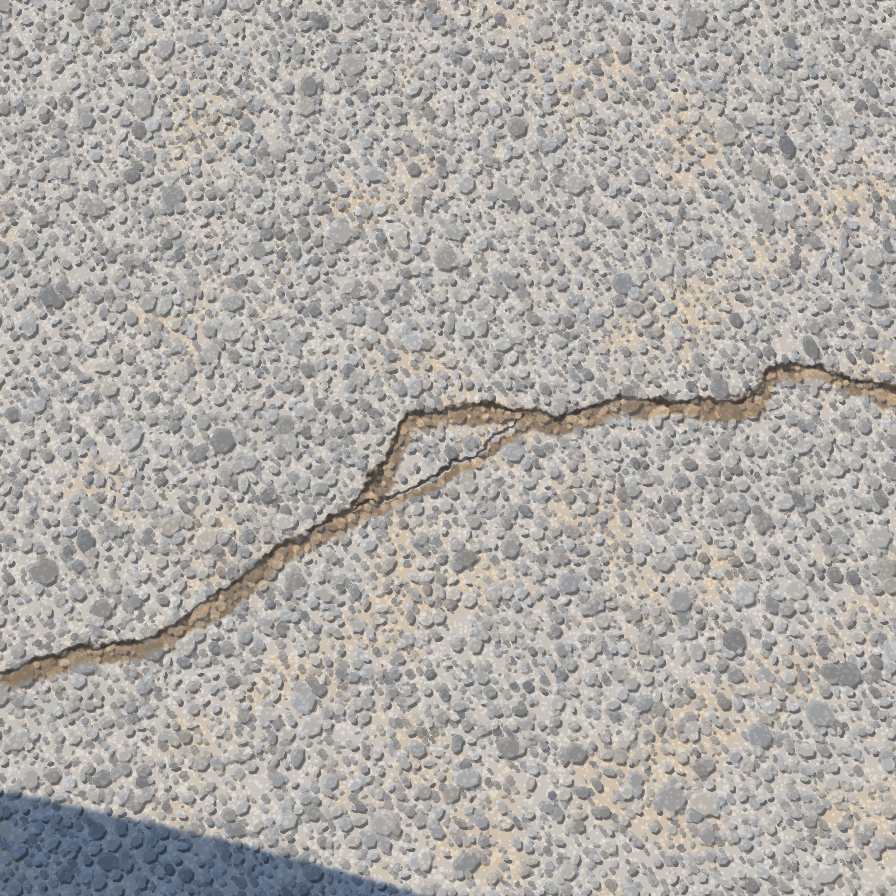
This texture is drawn by a Shadertoy shader. Its source:

```glsl
// Weathered concrete: angular pebbles of three sizes set in pale mortar, lit from
// the upper left. A sandy crack follows a polyline with a thin side branch, and a
// soft blue shadow covers the lower left corner.

const vec3 MORTAR = vec3(0.82, 0.795, 0.765);
const vec3 STAIN = vec3(0.83, 0.755, 0.66);
const vec3 STONE_DARK = vec3(0.43, 0.435, 0.445);
const vec3 STONE_LIGHT = vec3(0.74, 0.735, 0.725);
const vec3 GAP = vec3(0.29, 0.295, 0.31);
const vec3 SAND = vec3(0.62, 0.53, 0.43);
const vec3 CRACK_DARK = vec3(0.20, 0.185, 0.18);
const vec3 SHADE_TINT = vec3(0.49, 0.58, 0.71);
const vec2 TO_LIGHT = vec2(-0.0026, 0.0036);

// The first 15 points are the main crack, the last 4 its branch.
const int MAIN_POINTS = 15;
const vec2 CRACK[19] = vec2[19](
    vec2(0.00, 0.25), vec2(0.10, 0.277), vec2(0.17, 0.286), vec2(0.26, 0.349),
    vec2(0.31, 0.388), vec2(0.39, 0.43), vec2(0.423, 0.473), vec2(0.456, 0.538),
    vec2(0.547, 0.548), vec2(0.625, 0.535), vec2(0.69, 0.555), vec2(0.833, 0.551),
    vec2(0.859, 0.59), vec2(0.911, 0.59), vec2(1.02, 0.56),
    vec2(0.39, 0.43), vec2(0.443, 0.447), vec2(0.53, 0.492), vec2(0.585, 0.535));

vec2 hash2(vec2 p) {
    vec3 a = fract(p.xyx * vec3(0.1031, 0.1030, 0.0973));
    a += dot(a, a.yzx + 33.33);
    return fract((a.xx + a.yz) * a.zy);
}

vec2 rotate(vec2 p, float angle) {
    float c = cos(angle), s = sin(angle);
    return vec2(c * p.x - s * p.y, s * p.x + c * p.y);
}

// Layered sines, roughly -1 to 1.
float waves(vec2 p) {
    float sum = 0.0, gain = 0.55;
    for (int i = 0; i < 4; i++) {
        sum += gain * sin(p.x + 1.7 * sin(p.y)) * cos(p.y + 1.3 * sin(0.8 * p.x));
        p = rotate(p, 1.1) * 1.9 + 4.7;
        gain *= 0.6;
    }
    return sum;
}

// Cellular pebbles: x is height, y is a random tone.
vec2 pebbles(vec2 p, float fill, float seed) {
    vec2 best = vec2(0.0);
    for (int y = -1; y <= 1; y++)
    for (int x = -1; x <= 1; x++) {
        vec2 id = floor(p) + vec2(x, y);
        vec2 place = hash2(id + seed);
        vec2 form = hash2(id + seed + 57.3);
        vec2 pick = hash2(id + seed + 131.7);
        vec2 q = abs(rotate(p - id - 0.1 - 0.8 * place, 6.283 * form.x));
        q.x *= mix(1.0, 1.9, pick.y * pick.y);
        float hexagon = max(q.y, dot(q, vec2(0.87, 0.5)));
        float d = mix(length(q), hexagon, 0.7) / mix(0.28, 0.62, form.y);
        float height = (1.0 - smoothstep(0.62, 1.05, d)) * step(pick.x, fill);
        if (height > best.x) best = vec2(height, fract(7.0 * form.x + 3.0 * place.y));
    }
    return best;
}

// Keeps the taller of a surface (height, tone, coverage) and a raised layer.
vec3 taller(vec3 surface, vec2 layer, float lift) {
    float height = layer.x * lift;
    return height > surface.x ? vec3(height, layer.y, layer.x) : surface;
}

vec3 pebbleBed(vec2 p) {
    vec3 bed = taller(vec3(0.0), pebbles(p * 108.0, 0.75, 11.3), 0.5);
    bed = taller(bed, pebbles(p * 66.0, 0.62, 43.9), 0.85);
    return taller(bed, pebbles(p * 37.0, 0.17, 87.1), 1.0);
}

// Finer spacing toward the top of the canvas.
vec2 recede(vec2 p) {
    return vec2((p.x - 0.5) * (0.86 + 0.3 * p.y), p.y * (0.86 + 0.15 * p.y)) + 2.0;
}

float segment(vec2 p, vec2 a, vec2 b) {
    vec2 ab = b - a;
    return length(p - a - ab * clamp(dot(p - a, ab) / dot(ab, ab), 0.0, 1.0));
}

float crackDistance(vec2 p, float branchThinness) {
    float d = 1.0;
    for (int i = 0; i < 18; i++) {
        if (i == MAIN_POINTS - 1) continue;
        float thin = i < MAIN_POINTS ? 1.0 : branchThinness;
        d = min(d, thin * segment(p, CRACK[i], CRACK[i + 1]));
    }
    return d;
}

void mainImage(out vec4 fragColor, in vec2 fragCoord) {
    vec2 p = fragCoord / iResolution.xy;
    vec2 ground = recede(p);

    // Pebbles and mortar
    vec3 bed = pebbleBed(ground);
    float slope = pebbleBed(recede(p + TO_LIGHT)).x - bed.x;
    float grit = pebbles(ground * 190.0, 0.6, 23.7).x - 0.35;
    float patches = waves(p * 13.0);
    vec3 mortar = mix(MORTAR, STAIN, 0.75 * smoothstep(0.1, 0.8, patches));
    vec3 stone = mix(STONE_DARK, STONE_LIGHT, sqrt(bed.y));
    stone *= 1.0 + 0.06 * (fract(bed.y * 17.0) - 0.5) * vec3(1.0, 0.2, -1.0);
    vec3 color = mix(mortar, stone, 0.85 * smoothstep(0.1, 0.75, bed.z));

    // Sandy crack bed under a dark upper lip
    vec2 wobble = vec2(waves(p * 75.0), waves(p * 75.0 + 19.0));
    vec2 ragged = p + 0.006 * wobble;
    float sandD = crackDistance(ragged + vec2(-0.004, 0.009), 2.3) + 0.005 * (bed.x - 0.4);
    float lipD = crackDistance(ragged, 1.6) + 0.002 * bed.x;
    float sandWidth = 0.010 + 0.003 * waves(p * 24.0);
    float sand = 1.0 - smoothstep(sandWidth - 0.003, sandWidth + 0.004, sandD);
    color = mix(color, SAND * (0.85 + 0.35 * bed.y), 0.85 * sand);

    // Relief lighting
    color *= 1.0 + 0.13 * smoothstep(0.1, 0.8, -slope) + 0.10 * grit + 0.03 * patches;
    color = mix(color, GAP, 0.78 * smoothstep(0.1, 0.8, slope));
    float lip = 1.0 - smoothstep(0.0015, 0.0055, lipD);
    color = mix(color, CRACK_DARK, lip * (0.75 + 0.2 * wobble.x));

    // Cast shadow in the corner
    float edge = 0.118 - 0.2 * p.x - 0.1 * p.x * p.x + 0.002 * wobble.y;
    float shade = 1.0 - smoothstep(-0.005, 0.005, p.y - edge);
    color *= mix(vec3(1.0), SHADE_TINT, shade);

    fragColor = vec4(clamp(color, 0.0, 1.0), 1.0);
}
```
